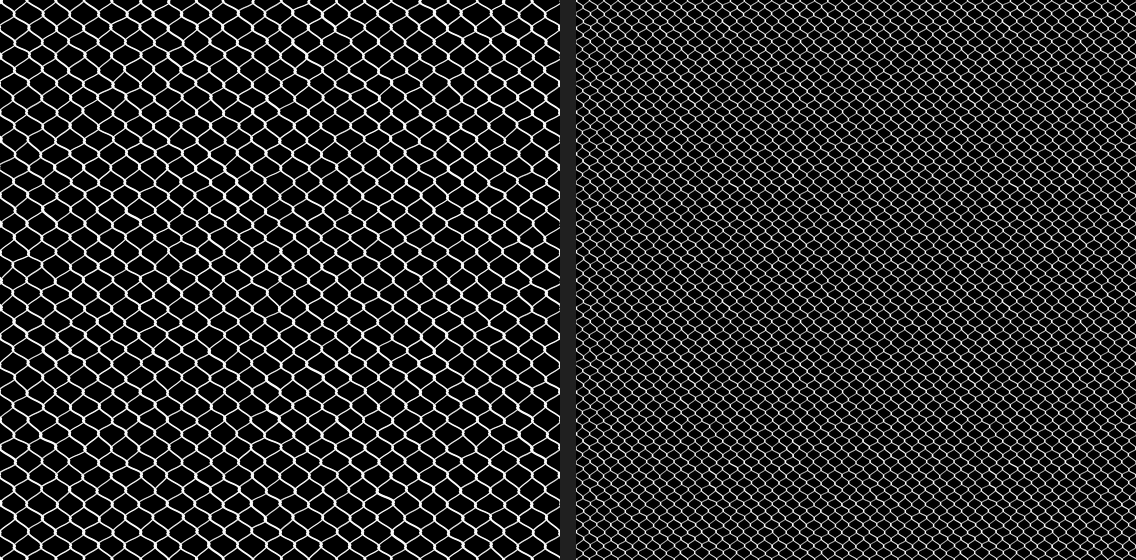
Left: one tile. Right: repeated 2 by 2.
Reproduce this pattern procedurally as a WebGL 1 fragment shader.

```glsl
precision highp float;
// Chain-link wire mesh: white wire on black, 20 x 20 repeats with staggered knots.
// Each knot is two hooked beads; bent wires run from it to the two knots below.
// Wrapped hashes shift the knots and vary wire weight, so the sheet tiles.

uniform vec2 u_resolution;

// Lengths are in units of one repeat.
const float REPEATS = 20.0;
const float KNOT_JITTER = 0.050;     // largest knot displacement
const float KNOT_REACH = 0.080;      // knot centre to wire end
const float BEAD_RADIUS = 0.050;
const float HEAVY_RADIUS = 0.031;    // wires falling to the right
const float LIGHT_RADIUS = 0.024;    // wires falling to the left
const float RADIUS_VARIATION = 0.25;
const float BEND = 0.008;            // steepening of wires near the knots
const float LIGHT_TONE = 0.86;       // dimmest light wire
const float SOFTNESS = 0.018;        // least edge blur
const float EDGE_PIXELS = 0.58;      // edge blur in pixels
const vec3 WIRE_COLOR = vec3(0.98);
const vec3 GAP_COLOR = vec3(0.0);

float hash(vec2 p) {
  return fract(sin(dot(p, vec2(127.1, 311.7))) * 43758.5453);
}

// Lattice indices count half repeats and wrap at the canvas edges.
vec2 wrapIndex(vec2 g) {
  return floor(mod(g + 0.5, 2.0 * REPEATS));
}

vec2 knotCenter(vec2 g) {
  vec2 w = wrapIndex(g);
  vec2 shift = vec2(hash(w + 3.1), hash(w + 17.7)) * 2.0 - 1.0;
  return 0.5 * g + KNOT_JITTER * shift;
}

float segmentDistance(vec2 p, vec2 a, vec2 b) {
  vec2 ab = b - a;
  float t = clamp(dot(p - a, ab) / dot(ab, ab), 0.0, 1.0);
  return length(p - a - ab * t);
}

// Approximate distance to an S-shaped wire between a and b.
float wireDistance(vec2 p, vec2 a, vec2 b) {
  vec2 ab = b - a;
  float along = (p.x - a.x) / ab.x;
  float t = clamp(along, 0.0, 1.0);
  float phase = 6.28318 * t;
  float y = a.y + ab.y * t - BEND * sin(phase);
  float slope = (ab.y - BEND * 6.28318 * cos(phase)) / ab.x;
  return length(vec2((along - t) * ab.x, (p.y - y) * inversesqrt(1.0 + slope * slope)));
}

// Two upright beads hooked one above the other.
float knotDistance(vec2 p) {
  float upper = segmentDistance(p, vec2(-0.006, 0.066), vec2(0.010, 0.024));
  float lower = segmentDistance(p, vec2(-0.010, -0.024), vec2(0.006, -0.066));
  return min(upper, lower);
}

float coverage(float d, float blur) {
  return 1.0 - smoothstep(-blur, blur, d);
}

void main() {
  vec2 p = gl_FragCoord.xy / u_resolution * REPEATS;
  float pixel = REPEATS / min(u_resolution.x, u_resolution.y);
  float blur = max(SOFTNESS, EDGE_PIXELS * pixel);
  float baseRow = floor(2.0 * p.y);
  vec2 reach = vec2(0.0, KNOT_REACH);
  float ink = 0.0;

  for (int j = 0; j < 3; j++) {
    float row = baseRow + float(j);
    float stagger = mod(row, 2.0);
    float column = floor(p.x - 0.5 * stagger + 0.5);
    for (int i = -1; i <= 1; i++) {
      vec2 g = vec2(2.0 * (column + float(i)) + stagger, row);
      vec2 w = wrapIndex(g);
      vec2 knot = knotCenter(g);
      float weight = hash(w + 41.3);

      // Knot
      float bead = BEAD_RADIUS * (0.88 + 0.24 * weight);
      ink = max(ink, coverage(knotDistance(p - knot) - bead, blur));

      // Heavy wire to the lower right, a few of them thicker still
      float heavy = HEAVY_RADIUS * (1.0 + RADIUS_VARIATION * (hash(w + 59.9) - 0.5));
      heavy *= 1.0 + 0.25 * step(0.92, weight);
      vec2 rightEnd = knotCenter(g + vec2(1.0, -1.0)) + reach;
      ink = max(ink, coverage(wireDistance(p, knot - reach, rightEnd) - heavy, blur));

      // Light wire to the lower left
      float light = LIGHT_RADIUS * (1.0 + RADIUS_VARIATION * (hash(w + 73.3) - 0.5));
      float tone = mix(LIGHT_TONE, 1.0, hash(w + 89.1));
      vec2 leftEnd = knotCenter(g - 1.0) + reach;
      ink = max(ink, tone * coverage(wireDistance(p, knot - reach, leftEnd) - light, blur));
    }
  }

  gl_FragColor = vec4(mix(GAP_COLOR, WIRE_COLOR, ink), 1.0);
}
```
